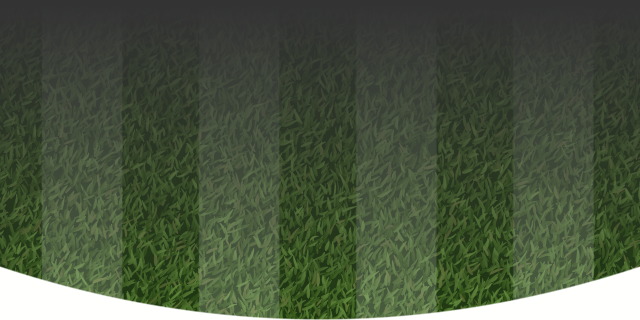
A WebGL 2 fragment shader for this texture:

```glsl
#version 300 es
precision highp float;
// Mown lawn with pale vertical stripes, fading into charcoal at the top and
// cut by a shallow white arc below. Blades are tapered segments scattered over
// jittered cells, painted in several layers from shadow up to lit tips.
uniform vec2 u_resolution;
out vec4 fragColor;

// Lengths are in units of the canvas height.
const vec3 CHARCOAL = vec3(0.200, 0.200, 0.204);
const vec3 SHADOW = vec3(0.12, 0.22, 0.065);
const vec3 BLADE_DARK = vec3(0.18, 0.31, 0.08);
const vec3 BLADE_LIT = vec3(0.41, 0.57, 0.25);
const vec3 BLADE_DRY = vec3(0.44, 0.46, 0.24);
const vec3 PAPER = vec3(1.0, 1.0, 0.996);

const float STRIPE_START = 0.131;
const float STRIPE_PERIOD = 0.491;
const float STRIPE_WIDTH = 0.251;
const float STRIPE_WHITE = 0.19;

const float ARC_BOTTOM = 0.002;
const float ARC_CURVE = 0.165;
const float FADE_TOP = 0.985;

const int LAYERS = 5;
const float CELL = 0.034;
const float BLADE_HALF_LENGTH = 0.023;
const float BLADE_HALF_WIDTH = 0.0052;
const float LEAN = 0.35;
const float LEAN_SPREAD = 1.9;

vec4 hash4(vec2 cell, float seed) {
    vec4 q = fract(vec4(cell.xyx, seed) * vec4(0.1031, 0.1030, 0.0973, 0.1099));
    q += dot(q, q.wzxy + 33.33);
    return fract((q.xxyz + q.yzzw) * q.zywx);
}

// Paints one layer of blades over the colour beneath it.
vec3 paintBlades(vec3 under, vec2 p, float layer, float pixel) {
    vec2 grid = p / CELL + layer * vec2(0.37, 0.61);
    vec2 home = floor(grid);
    float height = (layer + 1.0) / float(LAYERS);
    for (int j = -1; j <= 1; j++) {
        for (int i = -1; i <= 1; i++) {
            vec2 cell = home + vec2(i, j);
            vec4 rnd = hash4(cell + 17.0, layer * 7.3 + 2.0);
            vec4 tone = hash4(cell + 91.0, layer * 5.1 + 11.0);
            vec2 d = (grid - cell - rnd.xy) * CELL;

            // Local frame: v runs from root to tip, u across the blade.
            float angle = LEAN + (rnd.z - 0.5) * LEAN_SPREAD;
            vec2 axis = vec2(sin(angle), cos(angle));
            float halfLength = BLADE_HALF_LENGTH * mix(0.6, 1.1, rnd.w);
            float v = dot(d, axis) / halfLength;
            float u = dot(d, vec2(axis.y, -axis.x));
            u += (tone.w - 0.5) * 0.008 * v * v;

            float width = BLADE_HALF_WIDTH * mix(0.5, 1.0, tone.z)
                        * sqrt(max(1.0 - v * v, 0.0)) * (1.0 - 0.35 * v);
            float cover = smoothstep(pixel, -pixel, abs(u) - width)
                        * step(abs(v), 1.0);

            // Lit one side of the midrib, brighter towards the tip.
            float light = tone.x * mix(0.45, 1.0, height) + 0.16 * v;
            light += 0.10 * clamp(u / BLADE_HALF_WIDTH, -1.0, 1.0);
            vec3 blade = mix(BLADE_DARK, BLADE_LIT, clamp(light, 0.0, 1.0));
            blade = mix(blade, BLADE_DRY, 0.6 * step(0.92, tone.y));
            under = mix(under, blade, cover * 0.9);
        }
    }
    return under;
}

// Soft clumps from layered sines.
float clumps(vec2 p) {
    float a = sin(p.x * 23.0 + 2.0 * sin(p.y * 17.0));
    float b = sin(p.y * 31.0 - p.x * 13.0 + 1.7 * sin(p.x * 29.0));
    return 0.5 * (a + b);
}

void main() {
    vec2 p = gl_FragCoord.xy / u_resolution.y;
    float pixel = 1.0 / u_resolution.y;
    float middle = 0.5 * u_resolution.x / u_resolution.y;

    // Grass
    vec3 color = SHADOW;
    for (int k = 0; k < LAYERS; k++) {
        color = paintBlades(color, p, float(k), 0.7 * pixel);
    }
    color *= 1.0 + 0.06 * clumps(p);

    // Pale mowing stripes
    float across = mod(p.x - STRIPE_START, STRIPE_PERIOD);
    float center = abs(across - 0.5 * STRIPE_WIDTH);
    center = min(center, STRIPE_PERIOD - center);
    float stripe = smoothstep(pixel, -pixel, center - 0.5 * STRIPE_WIDTH);
    color = mix(color, vec3(1.0), STRIPE_WHITE * stripe);

    // Charcoal fade from the top
    color = mix(color, CHARCOAL, clamp(p.y / FADE_TOP, 0.0, 1.0));

    // White below the arc
    float dx = p.x - middle;
    float slope = 2.0 * ARC_CURVE * dx;
    float arc = (p.y - ARC_BOTTOM - ARC_CURVE * dx * dx) / sqrt(1.0 + slope * slope);
    color = mix(PAPER, color, smoothstep(-pixel, pixel, arc));

    fragColor = vec4(color, 1.0);
}
```
